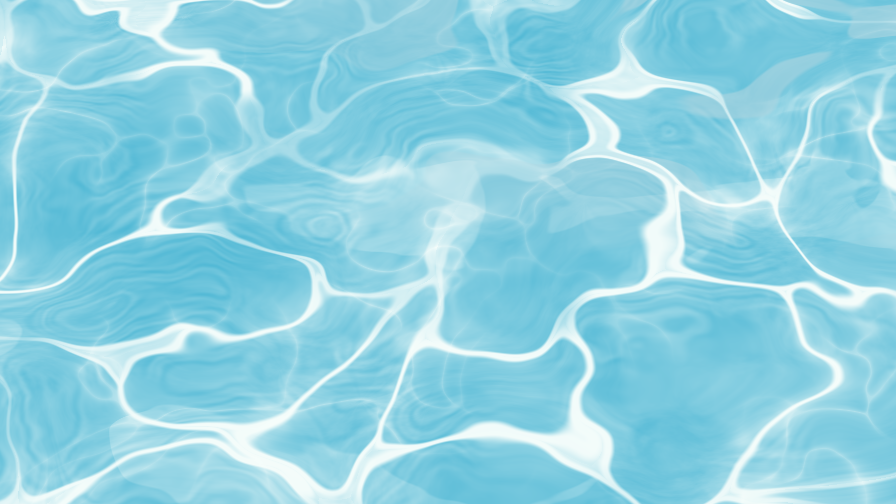
A Shadertoy shader for this texture:

```glsl
// Sunlit pool water: bright caustic ribbons over rippled turquoise.
// Ribbons are borders of a warped Voronoi net, thickened at the junctions;
// haze, fine ripple rings and pale reflections are layered by noise.

vec2 hash2(vec2 p) {
    vec3 q = fract(p.xyx * vec3(0.1031, 0.1030, 0.0973));
    q += dot(q, q.yzx + 33.33);
    return fract((q.xx + q.yz) * q.zy);
}

float noise(vec2 p) {
    vec2 i = floor(p), f = fract(p);
    f = f * f * f * (f * (f * 6.0 - 15.0) + 10.0);
    float low = mix(hash2(i).x, hash2(i + vec2(1, 0)).x, f.x);
    float high = mix(hash2(i + vec2(0, 1)).x, hash2(i + vec2(1, 1)).x, f.x);
    return mix(low, high, f.y);
}

float fbm(vec2 p) {
    float sum = 0.0, amp = 0.53;
    for (int i = 0; i < 4; i++) {
        sum += amp * noise(p);
        p = mat2(1.6, 1.2, -1.2, 1.6) * p + 5.3;
        amp *= 0.5;
    }
    return sum;
}

vec2 warp(vec2 p, float amount) {
    vec2 broad = vec2(noise(p * 1.3 + 3.1), noise(p * 1.3 + 41.7)) - 0.5;
    vec2 fine = vec2(noise(p * 3.7 + 17.0), noise(p * 3.7 + 63.0)) - 0.5;
    return p + amount * (broad + 0.24 * fine);
}

// Returns the vector to the nearest cell centre and the rounded border distance
vec3 causticNet(vec2 p) {
    vec2 cell = floor(p), f = fract(p), nearest = vec2(0), home = vec2(0);
    float best = 9.0;
    for (int y = -1; y <= 1; y++)
    for (int x = -1; x <= 1; x++) {
        vec2 g = vec2(x, y);
        vec2 r = g + 0.08 + 0.84 * hash2(cell + g) - f;
        if (dot(r, r) < best) {
            best = dot(r, r);
            nearest = r;
            home = g;
        }
    }
    float sum = 1e-12;
    for (int y = -2; y <= 2; y++)
    for (int x = -2; x <= 2; x++) {
        vec2 g = home + vec2(x, y);
        vec2 r = g + 0.08 + 0.84 * hash2(cell + g) - f;
        vec2 across = r - nearest;
        if (dot(across, across) > 1e-4)
            sum += exp(-24.0 * dot(0.5 * (nearest + r), normalize(across)));
    }
    return vec3(nearest, -log(sum) / 24.0);
}

void mainImage(out vec4 fragColor, in vec2 fragCoord) {
    vec2 uv = fragCoord / iResolution.y;

    // Slight perspective and tilt: cells shrink towards the top
    vec2 p = vec2(uv.x - 0.89, uv.y) * vec2(2.5, 3.2) * (0.92 + 0.22 * uv.y);
    p = p + vec2(0.12 * p.y, -0.15 * p.x) + 23.0;

    vec3 net = causticNet(warp(p, 0.85));
    vec2 centre = net.xy;
    float edge = net.z;

    // Main ribbons: thin threads swelling into translucent bands
    float width = 0.003 + 0.075 * smoothstep(0.52, 0.92, noise(p * 1.9 + 9.0));
    float ribbon = 1.0 - smoothstep(width, width + 0.032, edge);
    ribbon *= 1.0 - 0.3 * smoothstep(0.015, 0.05, width - edge);
    ribbon *= mix(0.35, 1.0, smoothstep(0.2, 0.55, noise(p * 1.4 + 31.0)));

    // Haze spreading into the cells, combed into streaks across the border
    float streaks = noise(normalize(centre + 1e-4) * 8.0 + p * 0.8);
    float haze = exp(-8.0 * max(edge, 0.0));
    haze *= (0.35 + 0.65 * streaks) * smoothstep(0.15, 0.8, noise(p * 2.1 + 55.0));

    // Weaker, softer second net
    float thread = causticNet(warp(p * 1.55 + 70.0, 1.3)).z;
    float faint = 0.6 * exp(-26.0 * max(thread, 0.0)) + 0.4 * exp(-7.0 * max(thread, 0.0));
    faint *= smoothstep(0.35, 0.8, noise(p * 1.7 + 80.0));

    // Fine ripples: wavering rings around each cell centre
    float phase = 42.0 * length(centre * vec2(0.8, 1.2)) + 26.0 * fbm(p * 1.6 + 12.0);
    float rings = sin(phase) + 0.6 * sin(1.73 * phase + 9.0 * noise(p * 4.0));
    float ripples = rings * smoothstep(0.2, 0.75, noise(p * 2.6 + 27.0));
    float grain = fbm(warp(p, 0.85) * vec2(7.0, 13.0)) - 0.5;

    // Pale crisp-edged sheets, most of them low in the frame
    float sheetField = fbm(warp(p * vec2(0.8, 1.2) + 90.0, 0.9));
    float sheet = smoothstep(0.6, 0.625, sheetField + 0.07 * (0.5 - uv.y));

    float light = -0.02 + 0.34 * fbm(p * 1.1 + 6.0);
    light += 0.5 * haze + 0.3 * faint + 0.055 * ripples + 0.2 * grain;
    light += 0.16 * sheet;
    light = mix(max(light, -0.04), 1.0, ribbon * 0.95);
    light = min(light, 1.0);

    vec3 turquoise = vec3(0.34, 0.733, 0.841);
    vec3 sunWhite = vec3(0.97, 0.995, 0.985);
    vec3 color = mix(turquoise, sunWhite, light);

    // Greyish sky reflections near the upper right
    float gleam = noise(warp(p, 0.6) * vec2(1.0, 2.6) + 14.0);
    gleam = smoothstep(0.56, 0.6, gleam) * smoothstep(0.5, 1.5, uv.x + 0.6 * uv.y - 0.2);
    gleam *= smoothstep(0.4, 0.75, uv.y) * (1.0 - ribbon);
    color = mix(color, vec3(0.70, 0.84, 0.88), 0.55 * gleam);

    fragColor = vec4(color, 1.0);
}
```
